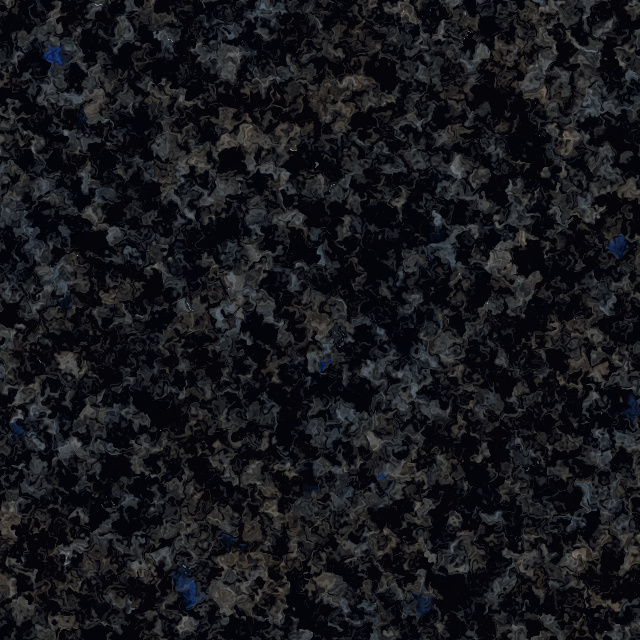
Give the GLSL for this texture, as a WebGL 2 fragment shader.

```glsl
#version 300 es
precision highp float;
// Polished dark granite: ragged grey flakes in black ground with rare blue crystals.

uniform vec2 u_resolution;
out vec4 fragColor;

const float TAU = 6.28319;

// Three random values in 0..1 per lattice point
vec3 hash3(vec2 p, float seed) {
    vec3 q = fract(vec3(p.xyx + seed * 17.31) * vec3(0.1031, 0.1030, 0.0973));
    q += dot(q, q.yxz + 33.33);
    return fract((q.xxy + q.yzz) * q.zyx);
}

float cornerSlope(vec2 cell, vec2 offset, float seed) {
    float angle = TAU * hash3(cell, seed).x;
    return dot(vec2(cos(angle), sin(angle)), offset);
}

// Gradient noise, scaled to roughly unit deviation
float gradientNoise(vec2 p, float seed) {
    vec2 i = floor(p), f = fract(p);
    vec2 w = f * f * f * (f * (f * 6.0 - 15.0) + 10.0);
    vec2 e = vec2(1.0, 0.0);
    float low = mix(cornerSlope(i, f, seed), cornerSlope(i + e.xy, f - e.xy, seed), w.x);
    float high = mix(cornerSlope(i + e.yx, f - e.yx, seed), cornerSlope(i + e.xx, f - e.xx, seed), w.x);
    return mix(low, high, w.y) * 4.7;
}

vec2 noisePair(vec2 p, float seed) {
    return vec2(gradientNoise(p, seed), gradientNoise(p, seed + 1.0));
}

mat2 rotation(float angle) {
    float c = cos(angle), s = sin(angle);
    return mat2(c, s, -s, c);
}

// Stretched, soft-edged cells: x is the tone, y the tint, both about unit deviation
vec2 flakes(vec2 p, float sharpness, float seed) {
    vec2 i = floor(p), f = fract(p);
    vec2 sum = vec2(0.0);
    float total = 0.0;
    for (int y = -1; y <= 1; y++) {
        for (int x = -1; x <= 1; x++) {
            vec2 cell = vec2(x, y);
            vec3 place = hash3(i + cell, seed);
            vec3 look = hash3(i + cell, seed + 5.0);
            vec2 d = rotation(TAU * place.z) * (cell + 0.1 + 0.8 * place.xy - f);
            d *= vec2(0.8, 1.3);
            float weight = exp(-sharpness * dot(d, d));
            sum += weight * (look.xy - 0.5);
            total += weight;
        }
    }
    return 3.8 * sum / max(total, 1e-9);
}

// Scattered round spots: x is coverage, y a random strength
vec2 spots(vec2 p, float share, float radius, float softness, float seed) {
    vec2 i = floor(p), f = fract(p);
    vec2 result = vec2(0.0);
    for (int y = -1; y <= 1; y++) {
        for (int x = -1; x <= 1; x++) {
            vec2 cell = vec2(x, y);
            vec3 place = hash3(i + cell, seed);
            vec3 look = hash3(i + cell, seed + 3.0);
            float size = radius * mix(0.6, 1.2, look.x);
            float d = length(cell + place.xy - f);
            float cover = 1.0 - smoothstep(size * (1.0 - softness), size * (1.0 + softness), d);
            cover *= step(place.z, share);
            if (cover > result.x) result = vec2(cover, look.y);
        }
    }
    return result;
}

// Maps a unit-deviation value to brightness: flat black, steep edge, slow rise
float toneCurve(float z) {
    return 0.014 + 0.092 * smoothstep(-0.5, 0.25, z) + 0.1 * max(z - 0.2, 0.0);
}

void main() {
    vec2 uv = gl_FragCoord.xy / u_resolution.y;

    // Ragged grain outlines from two scales of warping
    vec2 warped = uv + 0.0045 * noisePair(uv * 48.0, 1.0) + 0.002 * noisePair(uv * 125.0, 3.0);
    vec2 large = flakes(warped * 29.0, 28.0, 11.0);
    vec2 small = flakes(warped * 62.0, 22.0, 23.0);

    // Flakes, clouding inside them and fine crystal texture
    float fine = gradientNoise(warped * 150.0, 9.0);
    float z = 0.56 * large.x + 0.5 * small.x
            + 0.42 * gradientNoise(warped * 44.0, 6.0)
            + 0.34 * gradientNoise(warped * 85.0, 7.0)
            + 0.36 * fine + 0.16 * gradientNoise(uv * 6.0, 8.0);
    float tone = toneCurve(z);

    // Cool shadows, nearly neutral flakes leaning to brown or teal
    float tint = 0.6 * large.y + 0.4 * small.y + 0.5 * gradientNoise(uv * 4.0, 14.0);
    vec3 color = tone * (vec3(0.97, 1.0, 1.02) + tint * vec3(0.07, 0.005, -0.06));
    color += vec3(0.0, 0.0, 0.022) * (1.0 - smoothstep(0.07, 0.16, tone));

    // Blue crystals, a few of them vivid
    vec2 crystal = spots(warped * 7.0, 0.27, 0.09, 0.4, 31.0);
    vec3 blue = mix(vec3(0.05, 0.11, 0.22), vec3(0.03, 0.22, 0.66), pow(crystal.y, 3.0));
    blue *= clamp(0.75 + 0.2 * z + 0.12 * fine, 0.25, 1.3);
    color = mix(color, blue, 0.8 * crystal.x);

    // Tiny pale glints
    vec2 glint = spots(warped * 60.0, 0.018, 0.09, 0.5, 41.0);
    color += glint.x * mix(0.12, 0.45, glint.y) * vec3(0.95, 0.98, 1.0);

    fragColor = vec4(clamp(color, 0.0, 1.0), 1.0);
}
```
